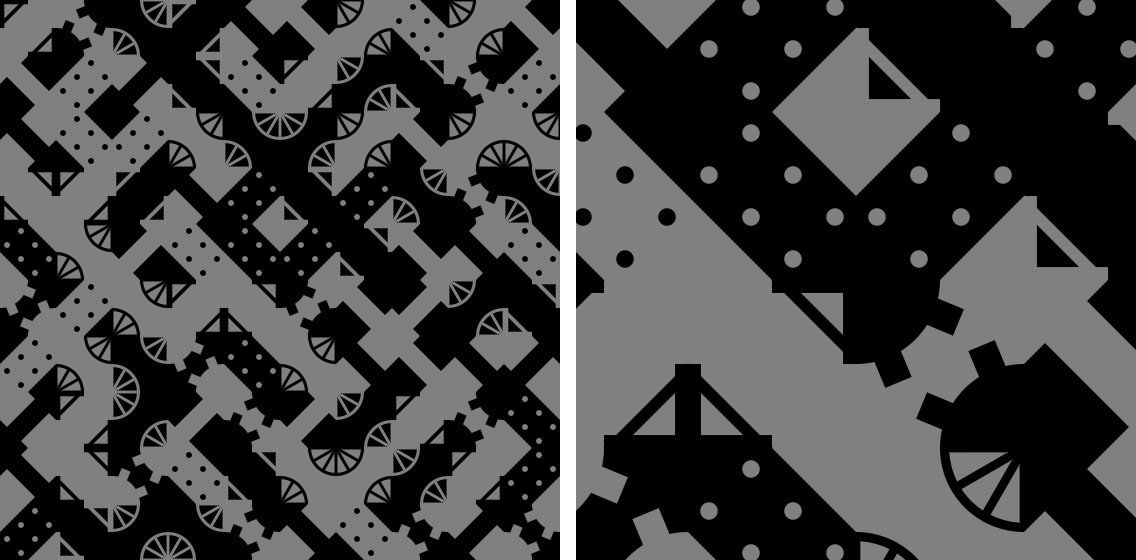
Left, the full canvas; right, a detail of the centre.
Reproduce this pattern procedurally as a Shadertoy shader.

```glsl
const float CELLS = 10.0;
const float PI = 3.14159265;
const float DIAG = 0.70710678;
const vec3 BLACK = vec3(0.0);
const vec3 GREY = vec3(0.5);

float hash(vec2 p, float seed) {
    return fract(sin(dot(p, vec2(12.9898, 78.233)) + seed) * 43758.5453);
}

// Corner shapes: q is measured from the cut corner, in cells; negative is inside.

float fan(vec2 q, float radius, float rim, float halfSpoke) {
    float r = length(q);
    float sector = PI / 6.0;
    float angle = atan(q.y, q.x);
    float spoke = r * abs(sin(angle - sector * round(angle / sector)));
    float gap = max(r - radius + rim, halfSpoke - spoke);
    return max(r - radius, -gap);
}

float bracket(vec2 q, float reach, float bar, float braceAt, float halfBrace) {
    float arms = max(min(q.x, q.y) - bar, max(q.x, q.y) - reach);
    float brace = abs(q.x + q.y - braceAt) * DIAG - halfBrace;
    return min(arms, brace);
}

float gear(vec2 q, float radius, float tip, float halfTooth) {
    vec2 axis = vec2(cos(PI / 8.0), sin(PI / 8.0));
    vec2 s = vec2(max(q.x, q.y), min(q.x, q.y));
    float along = dot(s, axis);
    float across = abs(s.y * axis.x - s.x * axis.y);
    return min(length(q) - radius, max(along - tip, across - halfTooth));
}

float dottedEdge(vec2 q, float edge, float dotRow, float dotRadius) {
    float sum = q.x + q.y;
    float side = q.x - q.y;
    side -= 0.5 * clamp(round(side * 2.0), -1.0, 1.0);
    float dots = length(vec2(sum - dotRow, side)) * DIAG - dotRadius;
    return min((sum - edge) * DIAG, dots);
}

float block(vec2 q, float depth, float halfWidth) {
    return max(q.x + q.y - depth, abs(q.x - q.y) - halfWidth) * DIAG;
}

float cornerShape(vec2 q, int style) {
    if (style == 0) return fan(q, 0.5, 0.055, 0.026);
    if (style == 1) return bracket(q, 0.5, 0.077, 0.455, 0.035);
    if (style == 2) return gear(q, 0.5, 0.66, 0.085);
    if (style == 3) return dottedEdge(q, 0.5, 0.75, 0.052);
    return block(q, 0.75, 0.5);
}

void mainImage(out vec4 fragColor, in vec2 fragCoord) {
    float pixel = CELLS / iResolution.y;
    vec2 uv = fragCoord * pixel;
    vec2 cell = floor(uv);
    vec2 q = uv - cell;

    // Random diagonal and ornament for each tile
    float flip = step(0.5, hash(cell, 1.7));
    int style = int(floor(hash(cell, 4.3) * 5.0));

    // Fold both cut corners onto the origin
    q.x = mix(q.x, 1.0 - q.x, flip);
    if (q.x + q.y > 1.0) q = 1.0 - q;

    // Corner colours alternate over the lattice so that tiles join
    float cornerIsGrey = mod(cell.x + cell.y + flip, 2.0);
    float cover = clamp(0.5 - cornerShape(q, style) / pixel, 0.0, 1.0);
    float grey = mix(1.0 - cover, cover, cornerIsGrey);
    fragColor = vec4(mix(BLACK, GREY, grey), 1.0);
}
```
